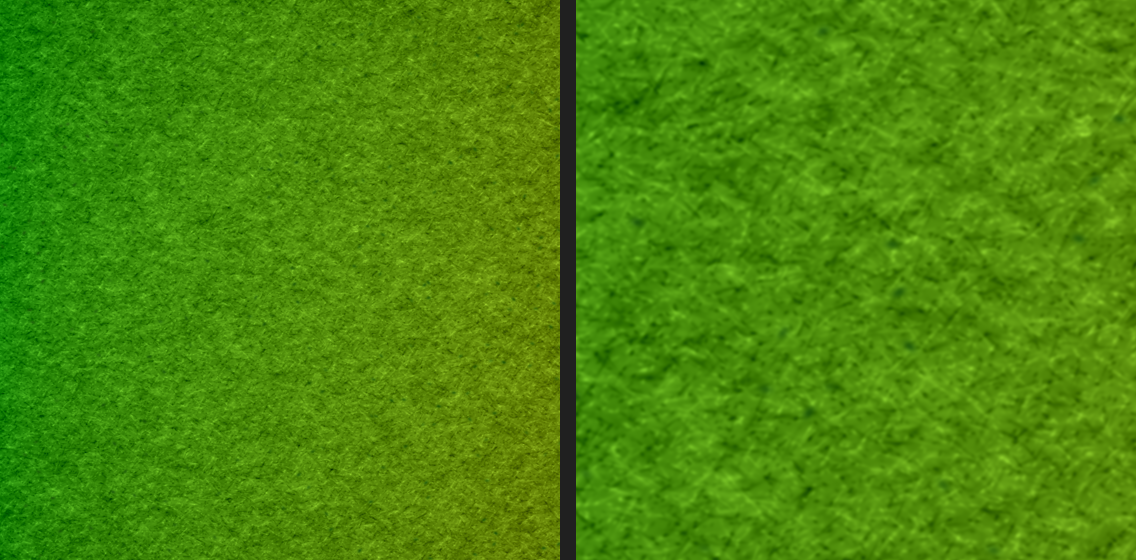
Left, the full canvas; right, a detail of the centre.
This texture is drawn by a WebGL 1 fragment shader. Its source:

```glsl
precision highp float;
// Green wool felt: short matted fibres, soft clumps and small dark pits under a warm side gradient.

uniform vec2 u_resolution;

// Colours
const vec3 COOL_GREEN = vec3(0.19, 0.555, 0.045);
const vec3 WARM_GREEN = vec3(0.43, 0.555, 0.045);
const vec3 PIT_GREEN = vec3(0.08, 0.31, 0.03);
const vec3 SHADE_TINT = vec3(0.85, 1.0, 0.5);   // how each channel follows the relief
const float VIGNETTE = 0.14;
const float EDGE_COOLING = 0.07;

// Relief: cells across the canvas and strength of each layer
const float FIBRE_CELLS = 55.0;
const float FIBRE_GAIN = 0.085;
const float CLUMP_CELLS = 30.0;
const float CLUMP_GAIN = 0.065;
const float TUFT_CELLS = 75.0;
const float TUFT_GAIN = 0.085;
const float GRAIN_CELLS = 230.0;
const float GRAIN_GAIN = 0.11;
const float PIT_CELLS = 42.0;
const float PIT_SHARE = 0.13;

// Splat half sizes, in cells
const vec2 FIBRE_SIZE = vec2(0.45, 0.10);
const vec2 CLUMP_SIZE = vec2(0.48, 0.24);
const vec2 GRAIN_SIZE = vec2(0.45, 0.32);
const vec2 PIT_SIZE = vec2(0.17, 0.11);

const float TILT = 0.12;            // main fibre direction, radians
const float FIBRE_SPREAD = 1.1;
const float CLUMP_SPREAD = 0.45;
const int FIBRE_LAYERS = 8;

vec4 hash4(vec2 cell, float seed) {
  vec4 p = fract(vec4(cell.xyx, cell.y + seed) * vec4(0.1031, 0.1030, 0.0973, 0.1099)
                 + seed * 0.137);
  p += dot(p, p.wzxy + 33.33);
  return fract((p.xxyz + p.yzzw) * p.zywx);
}

// Soft ellipse turned by an angle
float splat(vec2 d, vec2 size, float angle) {
  float c = cos(angle), s = sin(angle);
  vec2 q = vec2(c * d.x + s * d.y, c * d.y - s * d.x) / size;
  return exp(-dot(q, q));
}

// Cellular noise: one light or dark splat per cell, summed over the neighbours
float splatNoise(vec2 p, vec2 size, float spread, float seed) {
  vec2 cell = floor(p);
  float sum = 0.0;
  for (int j = -1; j <= 1; j++) {
    for (int i = -1; i <= 1; i++) {
      vec2 id = cell + vec2(float(i), float(j));
      vec4 h = hash4(id, seed);
      float angle = TILT + spread * (2.0 * h.z - 1.0);
      sum += (2.0 * h.w - 1.0) * splat(p - id - h.xy, size, angle);
    }
  }
  return sum;
}

// Sparse pits: only a share of the cells holds one
float pitMask(vec2 p) {
  vec2 cell = floor(p);
  float mask = 0.0;
  for (int j = -1; j <= 1; j++) {
    for (int i = -1; i <= 1; i++) {
      vec2 id = cell + vec2(float(i), float(j));
      vec4 h = hash4(id, 71.0);
      float depth = step(h.w, PIT_SHARE) * (1.0 - 0.6 * h.w / PIT_SHARE);
      mask = max(mask, depth * splat(p - id - h.xy, PIT_SIZE, 2.0 * h.z - 1.0));
    }
  }
  return mask;
}

// Several fibre layers, each shifted against the others
float fibres(vec2 p) {
  float sum = 0.0;
  for (int k = 0; k < FIBRE_LAYERS; k++) {
    float layer = float(k);
    vec2 shift = vec2(0.37, 0.61) * layer;
    sum += splatNoise(p * (1.0 + 0.06 * layer) + shift, FIBRE_SIZE, FIBRE_SPREAD, 3.0 + layer);
  }
  return sum;
}

void main() {
  vec2 uv = gl_FragCoord.xy / u_resolution;
  vec2 p = gl_FragCoord.xy / min(u_resolution.x, u_resolution.y);

  // Cool left and top, warm right and bottom, darker towards the rim
  vec2 centred = uv - 0.5;
  float warmth = clamp(uv.x - 0.16 * centred.y, 0.0, 1.0);
  vec3 colour = mix(COOL_GREEN, WARM_GREEN, warmth);
  colour.r -= EDGE_COOLING * exp(-uv.x * 9.0);
  colour -= VIGNETTE * dot(centred, centred) * SHADE_TINT;

  // Matted surface from coarse to fine
  float relief = CLUMP_GAIN * splatNoise(p * CLUMP_CELLS, CLUMP_SIZE, CLUMP_SPREAD, 41.0);
  relief += TUFT_GAIN * splatNoise(p * TUFT_CELLS, CLUMP_SIZE, CLUMP_SPREAD, 47.0);
  relief += FIBRE_GAIN * fibres(p * FIBRE_CELLS);
  relief += GRAIN_GAIN * splatNoise(p * GRAIN_CELLS, GRAIN_SIZE, FIBRE_SPREAD, 53.0);
  colour += relief * SHADE_TINT;

  colour = mix(colour, PIT_GREEN, 0.8 * pitMask(p * PIT_CELLS));
  gl_FragColor = vec4(clamp(colour, 0.0, 1.0), 1.0);
}
```
